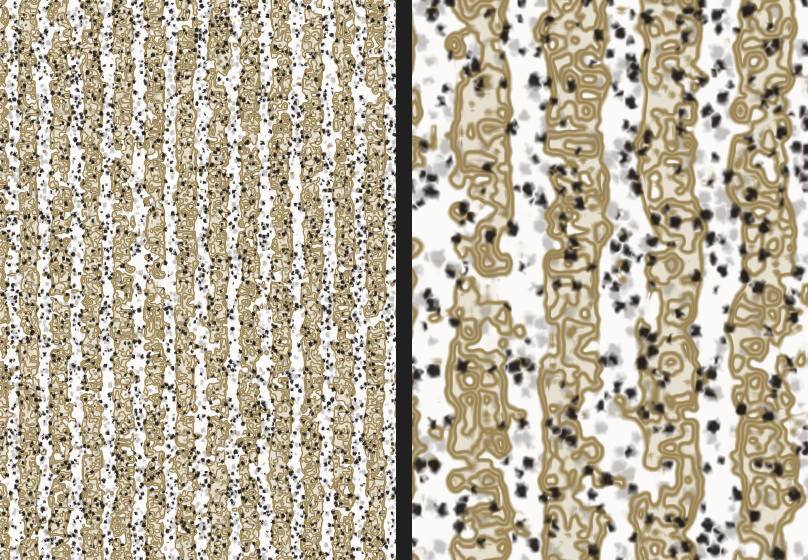
Left, the full canvas; right, a detail of the centre.
A WebGL 2 fragment shader for this pattern:

```glsl
#version 300 es
precision highp float;
// Ragged vertical columns of soft gold contour rings on white, peppered with
// dark flecks. Rings are level lines of a noise height field raised along each
// column; flecks are warped, jittered grid cells, denser between the columns.

#define PITCH 0.0562        // distance between columns, canvas height = 1
#define PHASE 0.052         // centre of the first column
#define GRAIN 0.0100        // size of the contour bumps
#define LEVEL_STEP 0.27     // height between two contours
#define LINE_WIDTH 0.0027   // half width of a contour with its soft edge
#define FLECK_CELL 0.0082   // spacing of the dark flecks
#define FLECK_RADIUS 0.0031
#define GAP_DENSITY 0.42    // share of cells filled between columns
#define GOLD_DENSITY 0.27   // share of cells filled on the columns
#define MIST_OPACITY 0.42   // strength of the faint grey flecks

uniform vec2 u_resolution;
out vec4 fragColor;

const float TAU = 6.2831853;
const vec3 PAPER = vec3(0.985, 0.98, 0.975);
const vec3 CREAM = vec3(0.90, 0.875, 0.81);
const vec3 GOLD = vec3(0.61, 0.52, 0.33);
const vec3 GREY = vec3(0.47, 0.45, 0.43);
const vec3 INK = vec3(0.10, 0.08, 0.07);

float hash(vec2 p) {
  return fract(sin(dot(p, vec2(127.1, 311.7))) * 43758.5453);
}

float noise(vec2 p) {
  vec2 i = floor(p), f = fract(p);
  f = f * f * (3.0 - 2.0 * f);
  float low = mix(hash(i), hash(i + vec2(1, 0)), f.x);
  float high = mix(hash(i + vec2(0, 1)), hash(i + vec2(1, 1)), f.x);
  return mix(low, high, f.y);
}

// 1 on the plateau of a gold column, 0 in the gap
float column(vec2 p) {
  float sway = 0.2 * (noise(p * vec2(18.0, 34.0)) - 0.5);
  float wave = cos(TAU * ((p.x - PHASE) / PITCH + sway));
  return smoothstep(-0.75, 0.15, wave);
}

// Height field whose level lines form the rings
float relief(vec2 p) {
  float bumps = noise(p / GRAIN) - 0.5;
  float detail = noise(p / GRAIN * 2.1 + 37.0) - 0.5;
  float patches = noise(p * vec2(30.0, 46.0) + 71.0) - 0.5;
  return -0.38 + 0.68 * column(p) + 0.95 * bumps + 0.26 * detail + 0.3 * patches;
}

// Soft coverage of the contour lines, of even width on any slope
float contours(vec2 p, float height, float pixel) {
  float e = 0.0006;
  vec2 slope = vec2(relief(p + vec2(e, 0)), relief(p + vec2(0, e))) - height;
  float steepness = max(length(slope) / e, 22.0);
  float level = max(round((height - 0.06) / LEVEL_STEP), 0.0);
  float dist = abs(height - 0.06 - level * LEVEL_STEP) / steepness;
  return 1.0 - smoothstep(0.0, max(LINE_WIDTH, pixel), dist);
}

// Coverage of ragged flecks scattered over a jittered grid
float flecks(vec2 p, float cell, float radius, float seed, float soft) {
  float cover = 0.0;
  vec2 warp = vec2(noise(p * 330.0 + seed), noise(p * 330.0 + seed + 41.0));
  p += 0.0032 * (warp - 0.5);
  vec2 home = floor(p / cell);
  for (int y = -1; y <= 1; y++) {
    for (int x = -1; x <= 1; x++) {
      vec2 id = home + vec2(x, y);
      vec2 jitter = vec2(hash(id + seed), hash(id + seed + 19.3));
      vec2 centre = (id + 0.05 + 0.9 * jitter) * cell;
      float clump = 0.3 + 1.4 * noise(centre * 58.0 + seed);
      float density = mix(GAP_DENSITY, GOLD_DENSITY, column(centre)) * clump;
      float size = radius * mix(0.4, 1.15, hash(id + seed + 53.7));
      vec2 q = abs(p - centre) * vec2(1.08, 0.92);
      float dist = mix(length(q), max(q.x, q.y), 0.3) - size;
      float spot = 1.0 - smoothstep(-soft, soft, dist);
      cover = max(cover, spot * step(hash(id + seed + 87.1), density));
    }
  }
  return cover;
}

void main() {
  float pixel = 1.0 / u_resolution.y;
  vec2 p = gl_FragCoord.xy * pixel;
  float soft = max(pixel, 0.0019);
  float height = relief(p);

  // Paper, with a cream wash under the columns
  vec3 color = mix(PAPER, CREAM, smoothstep(-0.15, 0.2, height));

  // Faint grey flecks
  float mist = flecks(p, FLECK_CELL * 1.05, FLECK_RADIUS * 1.25, 11.0, soft);
  color = mix(color, GREY, MIST_OPACITY * mist);

  // Gold rings, then dark flecks on top
  color = mix(color, GOLD, contours(p, height, pixel));
  float ink = flecks(p, FLECK_CELL, FLECK_RADIUS, 3.0, soft);
  color = mix(color, INK, 0.92 * ink);

  fragColor = vec4(color, 1.0);
}
```
